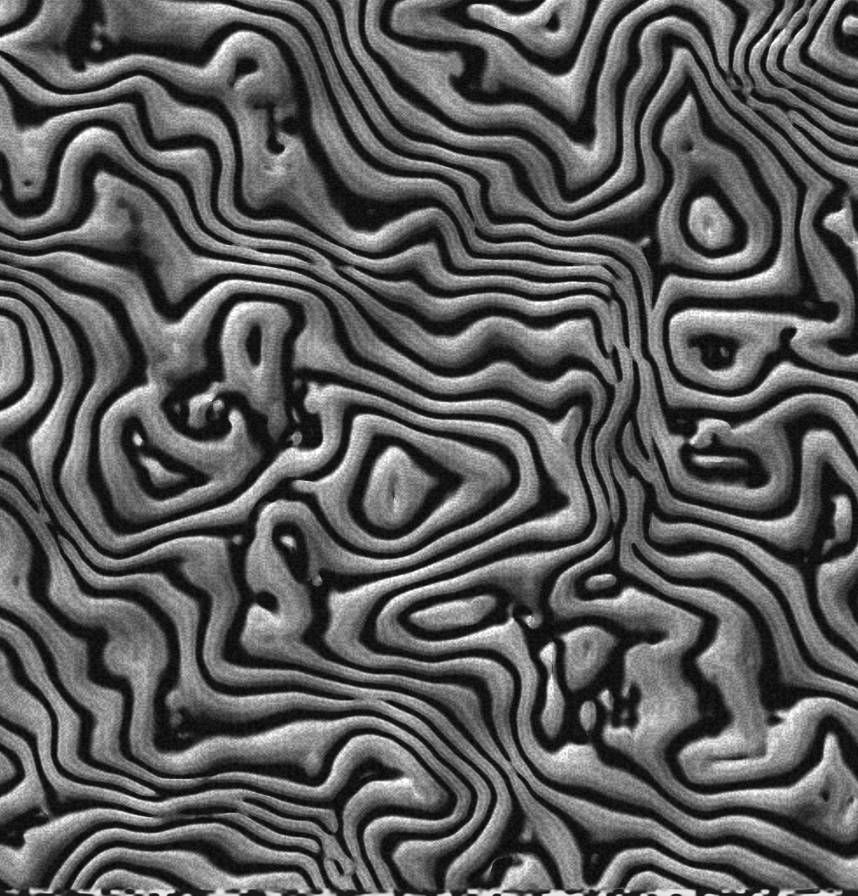
Write a Shadertoy shader that draws this texture.

```glsl
const float TAU = 6.2831853;

float hash(vec2 p) {
    return fract(sin(dot(p, vec2(127.1, 311.7))) * 43758.545);
}

float valueNoise(vec2 p) {
    vec2 cell = floor(p);
    vec2 f = fract(p);
    f = f * f * (3.0 - 2.0 * f);
    float low = mix(hash(cell), hash(cell + vec2(1, 0)), f.x);
    float high = mix(hash(cell + vec2(0, 1)), hash(cell + vec2(1, 1)), f.x);
    return mix(low, high, f.y);
}

// Tilted, warped terrain whose contours guide the ridges; one unit per ridge
float terrain(vec2 p, vec2 tilt, float hills, float bumps) {
    vec2 warp = vec2(valueNoise(p * 12.0 + 31.0), valueNoise(p * 12.0 + 67.0)) - 0.5;
    vec2 q = p + 0.04 * warp;
    return dot(q, tilt) + hills * valueNoise(q * 6.4 + 5.0)
         + bumps * valueNoise(q * 15.0 + 17.0);
}

// Adds nearby plane waves, each following the terrain at an even spacing.
// Returns the wave in xy and the mean ridge normal in zw.
vec4 ridgeWaves(vec2 p, float cellSize, float minFreq, float maxFreq) {
    const vec2 tilt = vec2(11.0, 15.0);
    const float hills = 7.5;
    const float bumps = 1.5;
    const float stepSize = 0.003;
    vec2 baseCell = floor(p / cellSize);
    vec4 total = vec4(0.0);
    float weightSum = 0.0;
    for (int j = -1; j <= 1; j++) {
        for (int i = -1; i <= 1; i++) {
            vec2 cell = baseCell + vec2(i, j);
            vec2 jitter = vec2(hash(cell), hash(cell + 41.0)) - 0.5;
            vec2 center = (cell + 0.5 + 0.3 * jitter) * cellSize;
            float level = terrain(center, tilt, hills, bumps);
            vec2 slope = vec2(
                terrain(center + vec2(stepSize, 0), tilt, hills, bumps),
                terrain(center + vec2(0, stepSize), tilt, hills, bumps));
            slope = (slope - level) / stepSize;
            float steepness = max(length(slope), 0.001);
            vec2 normal = slope / steepness;
            vec2 offset = p - center;
            float freq = clamp(steepness, minFreq, maxFreq);
            float phase = TAU * (level + freq * dot(normal, offset));
            float weight = exp(-2.2 * dot(offset, offset) / (cellSize * cellSize));
            total += weight * vec4(cos(phase), sin(phase), normal);
            weightSum += weight;
        }
    }
    return total / weightSum;
}

// Grey of a lit ridge with a dark groove on its shaded side
float ridgeTone(vec2 wave, vec2 normal, vec2 lightDir, float patches) {
    float light = wave.y * dot(normal, lightDir);
    float body = smoothstep(-0.95, 0.1, wave.x + 0.4 * light);
    float engraving = 0.05 * cos(3.0 * atan(wave.y, wave.x));
    float rimLight = 0.16 * smoothstep(0.45, 0.95, light);
    float top = 0.5 + 0.15 * light + 0.32 * (patches - 0.5) + engraving + rimLight;
    return mix(0.07, top, body);
}

void mainImage(out vec4 fragColor, in vec2 fragCoord) {
    vec2 uv = fragCoord / iResolution.y;

    // Ridges
    vec4 waves = ridgeWaves(uv, 0.022, 25.0, 44.0);
    float coherence = length(waves.xy);
    vec2 wave = waves.xy / max(coherence, 0.001);
    vec2 normal = waves.zw / max(length(waves.zw), 0.001);
    float patches = valueNoise(uv * 20.0 + 90.0);
    float tone = ridgeTone(wave, normal, normalize(vec2(-0.45, 0.9)), patches);

    // Mottled spots where ridges break up
    float mottle = valueNoise(uv * 200.0);
    float broken = 1.0 - smoothstep(0.08, 0.3, coherence);
    tone = mix(tone, 0.18 + 0.4 * mottle, 0.7 * broken);

    // Fine grain, stronger on light stone
    float grain = valueNoise(uv * 512.0) - 0.5;
    tone += grain * (0.06 + 0.26 * tone);

    // Speckled bottom rim
    float speckle = smoothstep(0.35, 0.75, valueNoise(uv * vec2(110.0, 190.0)));
    float rim = 1.0 - smoothstep(0.006, 0.012, uv.y + 0.004 * mottle);
    tone = mix(tone, 0.1 + 0.8 * speckle, rim);

    fragColor = vec4(vec3(clamp(tone, 0.0, 1.0)), 1.0);
}
```
